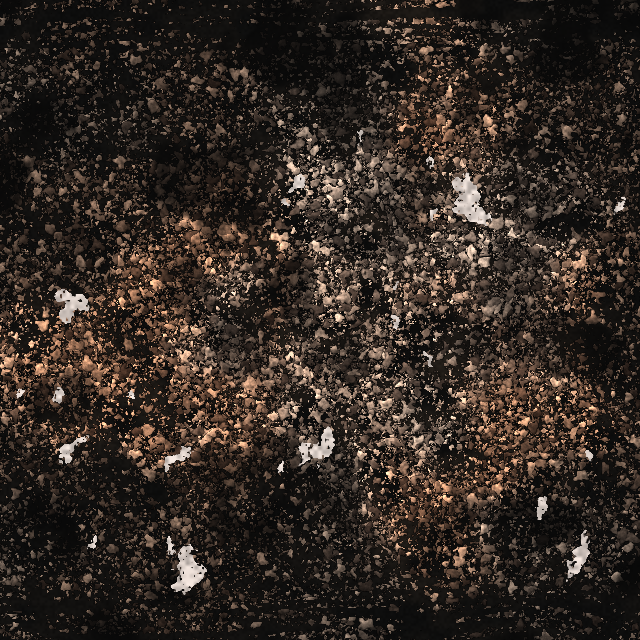
A three.js fragment shader for this texture:

```glsl
varying vec2 vUv;

const vec3 SOOT = vec3(0.050, 0.050, 0.049);
const vec3 SOIL = vec3(0.125, 0.106, 0.088);
const vec3 DARK_STONE = vec3(0.25, 0.21, 0.19);
const vec3 PALE_STONE = vec3(0.88, 0.79, 0.72);
const vec3 RUST_TINT = vec3(1.06, 0.86, 0.72);
const vec3 GREY_TINT = vec3(0.98, 0.95, 0.92);
const vec3 CHALK = vec3(0.90, 0.85, 0.82);
const vec2 LIGHT = vec2(-0.55, 0.83);
const float EDGE = 0.0007;
const float CHIP = 0.0045;
const float FINEST_SCALE = 235.0;
const float SCALE_STEP = 0.61;
const int LAYERS = 4;

float hash(vec2 p) {
  vec3 q = fract(vec3(p.xyx) * 0.1031);
  q += dot(q, q.yzx + 33.33);
  return fract((q.x + q.y) * q.z);
}

vec2 hash2(vec2 p) {
  return vec2(hash(p), hash(p + vec2(57.3, 113.7)));
}

float noise(vec2 p) {
  vec2 i = floor(p);
  vec2 f = fract(p);
  f = f * f * (3.0 - 2.0 * f);
  float low = mix(hash(i), hash(i + vec2(1.0, 0.0)), f.x);
  float high = mix(hash(i + vec2(0.0, 1.0)), hash(i + 1.0), f.x);
  return mix(low, high, f.y);
}

float fbm(vec2 p) {
  float sum = 0.0;
  float gain = 0.53;
  for (int i = 0; i < 4; i++) {
    sum += gain * noise(p);
    p = mat2(1.6, 1.2, -1.2, 1.6) * p + 17.0;
    gain *= 0.5;
  }
  return sum;
}

vec2 rotate(vec2 p, float a) {
  return mat2(cos(a), sin(a), -sin(a), cos(a)) * p;
}

// Angular stones: x = edge distance, y = facing to light, z = tone, w = radius
vec4 stones(vec2 p, float scale, float chance) {
  vec2 q = p * scale;
  q += 0.55 * (vec2(noise(q * 2.3), noise(q * 2.3 + 31.0)) - 0.5);
  vec4 nearest = vec4(-1.0, 0.0, 0.0, 1.0);
  for (int j = -1; j <= 1; j++) {
    for (int i = -1; i <= 1; i++) {
      vec2 id = floor(q) + vec2(float(i), float(j));
      vec2 place = hash2(id + scale);
      vec2 form = hash2(id + scale * 1.7 + 9.0);
      vec2 offset = q - id - 0.15 - 0.7 * place;
      vec2 d = rotate(offset, form.x * 6.283);
      d.y *= 1.0 + 0.8 * form.y;
      float a = atan(d.y, d.x + 0.0001);
      float radius = mix(0.26, 0.58, hash(id + 71.0));
      radius *= 1.0 + 0.16 * cos(3.0 * a + 6.0 * place.x) + 0.1 * cos(5.0 * a + 6.0 * place.y);
      float edge = (radius - length(d)) / scale;
      if (hash(id + scale + 5.0) < chance && edge > nearest.x) {
        nearest = vec4(edge, dot(offset, LIGHT) / radius, hash(id + 23.0), radius / scale);
      }
    }
  }
  return nearest;
}

// Ragged, pitted patches of chalk
float chalk(vec2 p, float scale, float chance) {
  vec2 q = p * scale;
  q += 0.34 * (vec2(fbm(q * 6.0), fbm(q * 6.0 + 43.0)) - 0.5);
  vec2 id = floor(q);
  vec2 d = fract(q) - 0.35 - 0.3 * hash2(id + scale);
  d = rotate(d, 1.4 * (hash(id + 3.0) - 0.5));
  d.x *= 2.2;
  float radius = mix(0.09, 0.25, hash(id + 8.0));
  float depth = (radius - length(d)) / radius;
  float mask = smoothstep(-EDGE, EDGE, depth * radius / scale);
  float pits = smoothstep(0.3, 0.45, noise(p * 230.0) + 0.35 * depth);
  return mask * pits * step(hash(id + 19.0 + scale), chance);
}

void main() {
  vec2 p = vUv;

  // Broad regions: rubble heap, burnt rim, rust and grey zones
  float reach = length((p - vec2(0.52, 0.5)) / vec2(0.48, 0.46));
  float heap = 1.0 - smoothstep(0.5, 1.15, reach + 2.0 * (fbm(p * 4.5 + 3.0) - 0.5));
  float greyLane = 1.0 - smoothstep(0.04, 0.16, abs(p.x - 0.54 + 0.25 * (fbm(p * 5.0 + 8.0) - 0.5)));
  float rust = smoothstep(0.28, 0.6, fbm(p * 6.0 + 21.0)) * (1.0 - 0.8 * greyLane) * (0.4 + 0.6 * heap);
  float clump = smoothstep(0.32, 0.52, fbm(p * 17.0 + 5.0));

  // Flattened streaks along the top and bottom
  float band = smoothstep(0.37, 0.47, abs(p.y - 0.5));
  float streak = noise(vec2(p.x * 9.0, p.y * 140.0 + 5.0 * noise(p * 6.0)));
  float open = mix(1.0, smoothstep(0.3, 0.8, streak), band);

  vec3 color = mix(SOOT, SOIL, (0.25 + 0.75 * heap) * smoothstep(0.2, 0.7, noise(p * 26.0)));
  color *= 0.8 + 0.4 * noise(p * 250.0);

  // Stones from the finest layer to the coarsest, chipped at the rim
  float chance = mix(0.38, 0.80, heap) * mix(0.3, 1.0, clump) * open;
  float grit = 0.5 + 1.0 * fbm(p * 215.0);
  float chip = CHIP * (noise(p * 200.0 + 11.0) - 0.42);
  float scale = FINEST_SCALE;
  for (int i = 0; i < LAYERS; i++) {
    vec4 s = stones(p, scale, chance);
    float edge = s.x - chip * min(1.0, 80.0 / scale);
    float shadow = smoothstep(-0.002, 0.0, edge);
    float cover = smoothstep(-EDGE, EDGE, edge);
    float rim = smoothstep(0.0, 0.25, edge / s.w);
    vec3 stone = mix(DARK_STONE, PALE_STONE, s.z * mix(0.75, 1.0, s.z));
    stone *= mix(GREY_TINT, RUST_TINT, rust);
    stone *= grit * (0.98 + 0.34 * s.y) * mix(0.6, 1.0, rim);
    stone *= mix(0.58, 1.1, heap);
    color = mix(color * (1.0 - 0.5 * shadow), stone, cover);
    scale *= SCALE_STEP;
  }

  // Scorched hollows, then chalk on top
  float scorch = smoothstep(0.52, 0.66, fbm(p * 11.0 + 60.0));
  color = mix(color, color * 0.3 + 0.02, scorch * (1.0 - 0.35 * heap));
  float white = max(chalk(p, 5.0, 0.32), chalk(p, 17.0, 0.06));
  color = mix(color, CHALK * (0.75 + 0.35 * noise(p * 150.0)), white);

  gl_FragColor = vec4(clamp(color, 0.0, 1.0), 1.0);
}
```
